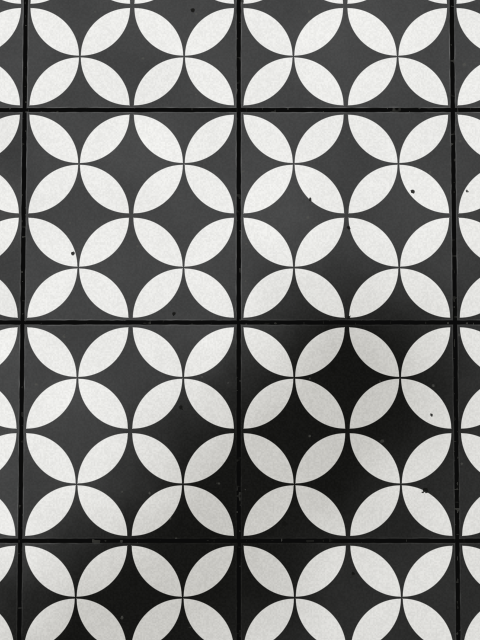
Reproduce this pattern procedurally as a WebGL 2 fragment shader.

```glsl
#version 300 es
precision highp float;
// Black floor tiles with white petals: each tile holds two by two four-petal flowers.
// A petal is the overlap of two discs, mirrored into place by folding the tile.
// A slight tilt, dark joints, soft shadow, grain and small chips finish the floor.

#define VANISH_X 0.4974      // x of the upright joint that stays vertical
#define FIRST_JOINT 0.2292   // depth of the first level joint below the top
#define FLOWER_OFFSET 0.244  // flower centre from tile centre, in tiles
#define PETAL_OFFSET 0.119   // petal centre from flower centre
#define PETAL_HALF 0.1147    // half the side of the square around a petal
#define JOINT_HALF 0.0095    // half width of a joint
#define SHADOW_REACH 0.34    // distance at which the shadow has faded
#define WEAR 0.055           // strength of cloudy stains
#define GRAIN 0.05           // strength of the fine grain

uniform vec2 u_resolution;
out vec4 fragColor;

const vec3 WHITE_LIT = vec3(0.925, 0.925, 0.915);
const vec3 WHITE_DIM = vec3(0.745, 0.740, 0.720);
const vec3 BLACK_LIT = vec3(0.268, 0.270, 0.270);
const vec3 BLACK_DIM = vec3(0.078, 0.078, 0.072);
const vec3 JOINT_COLOR = vec3(0.045, 0.045, 0.042);
const vec3 GRIT_COLOR = vec3(0.34, 0.34, 0.32);

float hash(vec2 p) {
  vec3 q = fract(p.xyx * 0.1031);
  q += dot(q, q.yzx + 33.33);
  return fract((q.x + q.y) * q.z);
}

float noise(vec2 p) {
  vec2 i = floor(p), f = fract(p);
  f = f * f * (3.0 - 2.0 * f);
  return mix(mix(hash(i), hash(i + vec2(1, 0)), f.x),
             mix(hash(i + vec2(0, 1)), hash(i + vec2(1, 1)), f.x), f.y);
}

float fbm(vec2 p) {
  float sum = 0.0, amp = 0.5;
  for (int i = 0; i < 4; i++) {
    sum += amp * noise(p);
    p = p * 2.03 + 17.3;
    amp *= 0.5;
  }
  return sum;
}

float segmentDistance(vec2 p, vec2 a, vec2 b) {
  vec2 d = b - a;
  return length(p - a - d * clamp(dot(p - a, d) / dot(d, d), 0.0, 1.0));
}

// Signed distance to the petal pattern inside one tile.
float petalDistance(vec2 tile) {
  vec2 c = abs(abs(tile - 0.5) - FLOWER_OFFSET) - PETAL_OFFSET;
  vec2 corner = vec2(-PETAL_HALF, PETAL_HALF);
  return max(length(c - corner), length(c + corner)) - 2.0 * PETAL_HALF;
}

// Irregular spots: at most one in each cell, kept clear of the cell border.
float spots(vec2 p, float cell, float chance, float radius, float soft) {
  vec2 id = floor(p / cell) + 40.0;
  vec2 centre = 0.2 + 0.6 * vec2(hash(id + 3.7), hash(id + 9.1));
  vec2 d = (fract(p / cell) - centre) * cell;
  float r = radius * (0.4 + 0.6 * hash(id + 5.3));
  float dist = length(d) + r * 1.2 * (noise(p * 260.0) - 0.5) - r;
  return step(hash(id), chance) * (1.0 - smoothstep(-soft, soft, dist));
}

void main() {
  // Canvas widths, depth measured from the top; then tilted tile units.
  vec2 pos = vec2(gl_FragCoord.x, u_resolution.y - gl_FragCoord.y) / u_resolution.x;
  vec2 size = vec2(0.4436, 0.4337) + vec2(0.0104, 0.01336) * pos.y;
  vec2 grid = (pos - vec2(VANISH_X, FIRST_JOINT)) / size;
  vec2 tile = fract(grid), id = floor(grid) + 20.0;
  float pixel = 1.0 / u_resolution.x;
  float aa = 0.75 * pixel / size.x;

  // Light: soft diagonal shadow, fading to the lower right.
  float cloud = fbm(pos * 7.0 + id * 3.1);
  float reach = segmentDistance(pos, vec2(0.2, 1.38), vec2(0.74, 0.82));
  float shadow = 1.0 - smoothstep(0.06, SHADOW_REACH, reach + 0.08 * (cloud - 0.5));
  float falloff = smoothstep(0.7, 1.9, pos.x * 0.7 + pos.y);
  float light = (1.0 - 0.92 * shadow) * (1.0 - 0.5 * falloff);
  light *= 0.93 + 0.14 * hash(id);

  // Glaze: black ground, white petals, stains and grain.
  float grain = GRAIN * (noise(pos * 330.0) - 0.5);
  float stain = WEAR * (cloud - 0.47);
  vec3 ground = mix(BLACK_DIM, BLACK_LIT, light) + stain * (0.4 + light) + 0.5 * grain;
  vec3 petal = mix(WHITE_DIM, WHITE_LIT, sqrt(light)) + stain + grain;
  float inPetal = 1.0 - smoothstep(-aa, aa, petalDistance(tile));
  vec3 color = mix(ground, petal, inPetal);

  // Pale dust on the ground and rare dark chips.
  float dust = spots(pos, 0.055, 0.22, 0.0028, pixel);
  color = mix(color, GRIT_COLOR, 0.6 * dust * (1.0 - inPetal));
  color = mix(color, BLACK_DIM, 0.85 * spots(pos + 0.031, 0.12, 0.12, 0.006, pixel));

  // Joints: worn pale rim, dark gap, scattered grit.
  vec2 side = 0.5 - abs(tile - 0.5);
  float edge = min(side.x, side.y) + 0.002 * (noise(pos * 90.0) - 0.5);
  float rim = 1.0 - smoothstep(0.0, 0.003 + aa, abs(edge - JOINT_HALF - 0.002));
  color += 0.09 * rim * noise(pos * 45.0) * (0.4 + light);
  float grit = smoothstep(0.8, 0.95, noise(pos * 150.0)) * noise(pos * 31.0);
  vec3 joint = mix(JOINT_COLOR, GRIT_COLOR, 0.6 * grit);
  color = mix(joint, color, smoothstep(-aa, aa, edge - JOINT_HALF));

  fragColor = vec4(clamp(color, 0.0, 1.0), 1.0);
}
```
